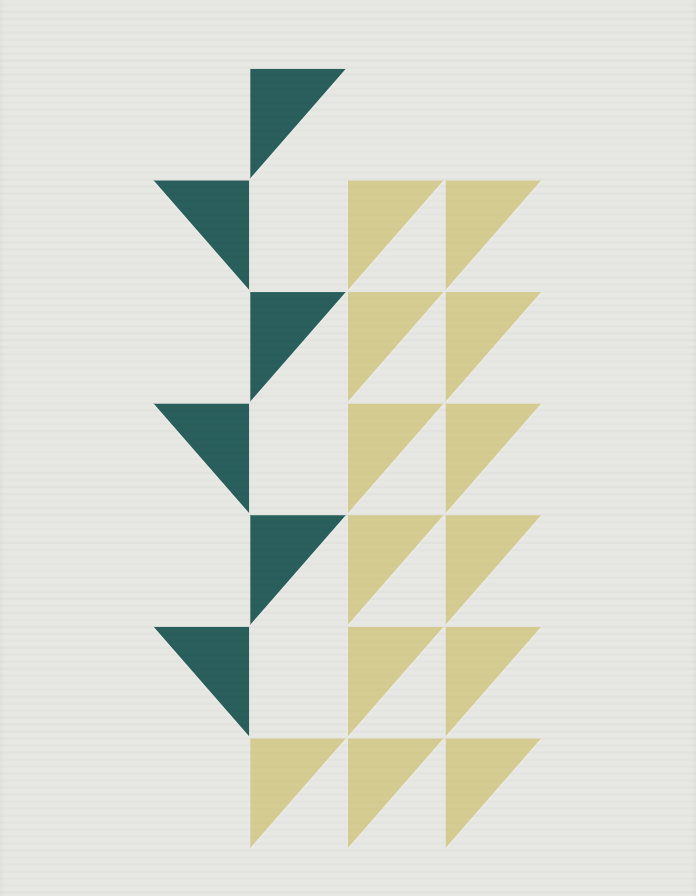
Reproduce this pattern procedurally as a Shadertoy shader.

```glsl
#define CELL vec2(0.1090, 0.12455)
#define GRID_ORIGIN vec2(0.2787, 0.0762)
#define TRIANGLE vec2(0.1064, 0.1220)
#define INSET 0.0007
#define STRIPE_PITCH 0.0078
#define STRIPE_DEPTH 0.018
#define PAPER vec3(0.902, 0.904, 0.888)
#define SAND vec3(0.830, 0.796, 0.570)
#define PINE vec3(0.160, 0.370, 0.358)

float hash(float n) {
    return fract(sin(n * 91.73) * 4375.85);
}

// Right triangle with its square corner at the upper left
float triangleDistance(vec2 p) {
    vec2 normal = normalize(1.0 / TRIANGLE);
    float slope = dot(p - vec2(TRIANGLE.x, 0.0), normal);
    return max(max(-p.x, -p.y), slope);
}

// Ribbed paper with slightly uneven lines
vec3 ribbedPaper(vec2 p, float aspect) {
    float rib = p.y / STRIPE_PITCH;
    float phase = fract(rib);
    float groove = smoothstep(0.35, 0.65, phase) * (1.0 - smoothstep(0.75, 1.0, phase));
    float strength = 0.6 + 0.6 * hash(floor(rib));
    vec3 color = PAPER + 0.005 - STRIPE_DEPTH * groove * strength;
    float border = min(p.x, aspect - p.x);
    return color - 0.025 * (1.0 - smoothstep(0.0, 0.006, border));
}

void mainImage(out vec4 fragColor, in vec2 fragCoord) {
    float pixel = 1.0 / iResolution.y;
    float aspect = iResolution.x / iResolution.y;
    vec2 p = vec2(fragCoord.x, iResolution.y - fragCoord.y) * pixel;
    vec3 color = ribbedPaper(p, aspect);

    // Grid cell, counted from the stem and downward
    vec2 grid = (p - GRID_ORIGIN) / CELL;
    vec2 cell = floor(grid);
    vec2 local = fract(grid) * CELL;
    bool oddRow = mod(cell.y, 2.0) > 0.5;
    bool inRows = cell.y >= 0.0 && cell.y <= 6.0;

    // Leaves alternate sides; sand fills the right and the foot
    bool leftLeaf = cell.x == -1.0 && oddRow;
    bool rightLeaf = cell.x == 0.0 && !oddRow && cell.y < 6.0;
    bool leaf = inRows && (leftLeaf || rightLeaf);
    bool block = inRows && cell.y >= 1.0 && (cell.x == 1.0 || cell.x == 2.0);
    bool foot = cell.y == 6.0 && cell.x == 0.0;

    if (leaf || block || foot) {
        if (leftLeaf) local.x = CELL.x - local.x;
        float d = triangleDistance(local - INSET);
        // Pale rim, then the flat fill
        float rim = 1.0 - smoothstep(0.0, 0.003, abs(d));
        color += 0.012 * rim;
        vec3 fill = leaf ? PINE : SAND;
        fill += 0.004 * sin(p.y / STRIPE_PITCH * 6.2832);
        float coverage = 1.0 - smoothstep(-0.6 * pixel, 0.6 * pixel, d);
        color = mix(color, fill, coverage);
    }
    fragColor = vec4(color, 1.0);
}
```
